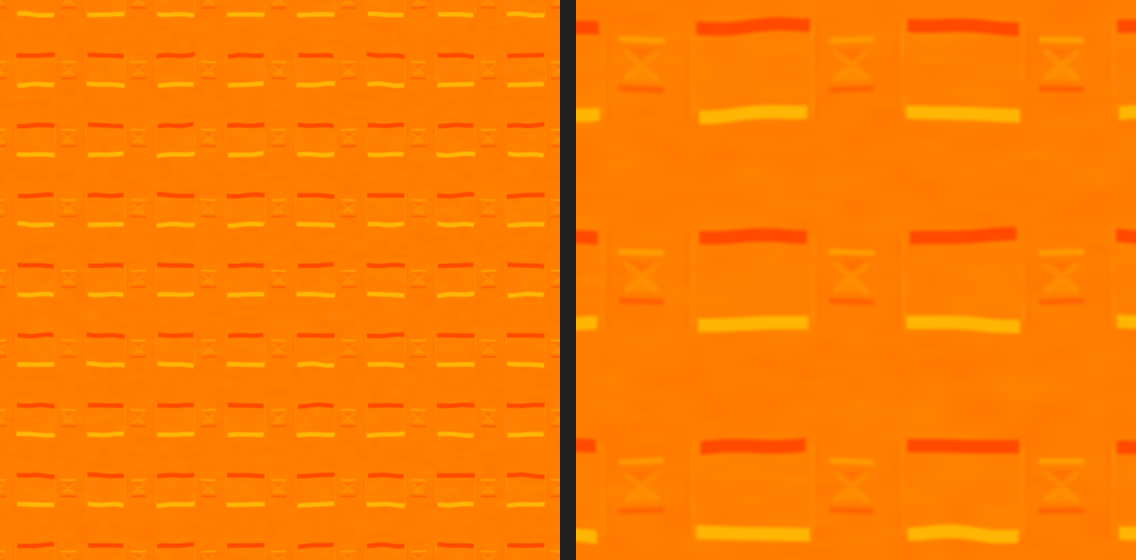
Left, the full canvas; right, a detail of the centre.
Write a WebGL 1 fragment shader that draws this pattern.

```glsl
precision highp float;
// Woven orange cloth: rows of red and yellow dashes with small hourglass knots between them.

uniform vec2 u_resolution;

const float REPEATS = 8.0;                        // cells across and down
const vec3 GROUND = vec3(1.00, 0.492, 0.00);
const vec3 GLOW   = vec3(1.00, 0.60, 0.01);
const vec3 YELLOW = vec3(1.00, 0.71, 0.01);
const vec3 RED    = vec3(1.00, 0.29, 0.00);
const vec3 RUST   = vec3(1.00, 0.40, 0.00);

// Lengths below are fractions of a cell.
const vec2 DASH_HALF   = vec2(0.262, 0.032);
const float DASH_X     = 0.510;
const float RED_Y      = 0.708;
const float YELLOW_Y   = 0.292;
const float KNOT_X     = 0.979;
const vec2 KNOT_HALF   = vec2(0.108, 0.014);
const float KNOT_TOP   = 0.628;
const float KNOT_BASE  = 0.394;
const float SOFTNESS   = 0.016;
const float TILT       = 0.055;
const float BEND       = 0.010;
const float KNOT_SHIFT = 0.018;
const float GRAIN      = 0.020;

float hash(vec2 p) {
    vec3 q = fract(p.xyx * vec3(0.1031, 0.1030, 0.0973));
    q += dot(q, q.yzx + 33.33);
    return fract((q.x + q.y) * q.z);
}

float signedHash(vec2 p) { return hash(p) * 2.0 - 1.0; }

// Value noise that wraps after a whole number of lattice steps.
float wrapNoise(vec2 uv, vec2 period) {
    vec2 p = uv * period;
    vec2 i = floor(p);
    vec2 f = fract(p);
    f = f * f * (3.0 - 2.0 * f);
    vec2 a = mod(i, period);
    vec2 b = mod(i + 1.0, period);
    return mix(mix(hash(a), hash(vec2(b.x, a.y)), f.x),
               mix(hash(vec2(a.x, b.y)), hash(b), f.x), f.y);
}

// Coverage of a soft-edged box centred on the origin.
float box(vec2 p, vec2 halfSize, float soft) {
    vec2 edge = smoothstep(-soft, soft, halfSize - abs(p));
    return edge.x * edge.y;
}

// Dash with its own slant, bend and length.
float dash(vec2 p, vec2 id, float soft) {
    p.y += signedHash(id) * TILT * p.x;
    p.y += BEND * signedHash(id + 17.0) * sin(p.x * 14.0 + 6.28 * hash(id + 31.0));
    vec2 halfSize = DASH_HALF + vec2(0.012 * signedHash(id + 43.0), 0.0);
    return box(p, halfSize, soft);
}

void main() {
    vec2 uv = gl_FragCoord.xy / u_resolution;
    float soft = max(SOFTNESS, 0.75 * REPEATS / min(u_resolution.x, u_resolution.y));
    vec2 grid = uv * REPEATS + vec2(0.0, 0.5);
    vec2 id = mod(floor(grid), REPEATS);
    vec2 cell = fract(grid);

    // Ground with faint horizontal threads
    float thread = wrapNoise(uv, vec2(48.0, 160.0)) - 0.5;
    float cloud = wrapNoise(uv, vec2(64.0, 64.0)) - 0.5;
    vec3 color = GROUND;
    color.g += GRAIN * (thread + cloud);

    // Pale halo and broken upright edges around each pair of dashes
    vec2 frame = cell - vec2(DASH_X, 0.5);
    float halo = box(frame, vec2(0.29, 0.25), 0.03);
    color = mix(color, GLOW, 0.08 * halo);
    float wobble = 0.012 * (wrapNoise(uv, vec2(16.0, 64.0)) - 0.5);
    float worn = wrapNoise(uv, vec2(16.0, 96.0));
    float side = abs(frame.x + wobble) - 0.285;
    float upright = box(vec2(side, frame.y), vec2(0.008, 0.21), soft);
    float shade = box(vec2(side - 0.026, frame.y), vec2(0.008, 0.24), soft);
    color = mix(color, GLOW, 0.55 * worn * upright);
    color = mix(color, RUST, 0.35 * worn * shade);

    // Main dashes
    float redDash = dash(cell - vec2(DASH_X, RED_Y), id, soft);
    float yellowDash = dash(cell - vec2(DASH_X, YELLOW_Y), id + 61.0, soft);
    color = mix(color, RED, redDash);
    color = mix(color, YELLOW, yellowDash);

    // Knots straddle the cell sides, so they use a shifted column index
    float column = grid.x - KNOT_X + 0.5;
    vec2 knotId = vec2(mod(floor(column), REPEATS), id.y);
    float rowShift = KNOT_SHIFT * signedHash(vec2(id.y, 83.0));
    vec2 knot = vec2(fract(column) - 0.5, cell.y + rowShift);
    knot.y += 0.05 * signedHash(knotId + 71.0) * knot.x;
    float fade = 0.75 + 0.25 * hash(knotId + 97.0);
    float topLine = box(knot - vec2(0.0, KNOT_TOP), KNOT_HALF, soft);
    float baseLine = box(knot - vec2(0.0, KNOT_BASE), KNOT_HALF, soft);

    // Hourglass: dark upper wedge, pale lower wedge and crossing strokes
    vec2 glass = knot - vec2(0.0, 0.5 * (KNOT_TOP + KNOT_BASE));
    float inside = box(glass, vec2(0.085, 0.075), soft);
    float slope = abs(glass.y) - 0.85 * abs(glass.x);
    float wedge = inside * smoothstep(-soft, soft, slope);
    float strokes = inside * (1.0 - smoothstep(0.006, 0.006 + 2.0 * soft, abs(slope)));
    color = mix(color, glass.y > 0.0 ? RUST : GLOW, 0.4 * wedge * smoothstep(0.0, 0.03, abs(glass.y)));
    color = mix(color, GLOW, 0.5 * fade * strokes);
    color = mix(color, YELLOW, 0.62 * fade * topLine);
    color = mix(color, RED, 0.62 * fade * baseLine);

    gl_FragColor = vec4(clamp(color, 0.0, 1.0), 1.0);
}
```
